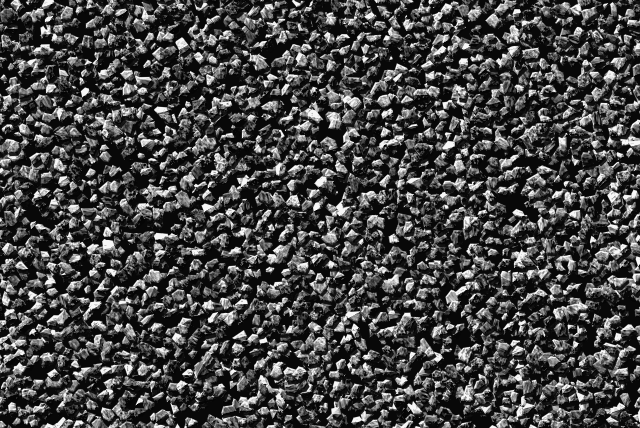
This texture is drawn by a Shadertoy shader. Its source:

```glsl
const vec2 LIGHT = vec2(-0.5, 0.866);

float hash(vec2 p) {
    return fract(sin(dot(p, vec2(127.1, 311.7))) * 43758.5453);
}

float noise(vec2 p) {
    vec2 i = floor(p), f = fract(p);
    f = f * f * (3.0 - 2.0 * f);
    return mix(mix(hash(i), hash(i + vec2(1, 0)), f.x),
               mix(hash(i + vec2(0, 1)), hash(i + vec2(1, 1)), f.x), f.y);
}

vec2 heading(float angle) {
    return vec2(cos(angle), sin(angle));
}

// Angular stone: x is the signed distance, yz the outward direction of the nearest edge
vec3 chip(vec2 q, vec2 seed) {
    vec2 axis = heading(6.283 * hash(seed + 3.1));
    float size = mix(0.75, 1.15, hash(seed + 5.7));
    float stretch = 0.26 * hash(seed + 8.3);
    vec3 nearest = vec3(-9.0, 0.0, 0.0);
    for (int i = 0; i < 6; i++) {
        float k = float(i);
        vec2 dir = heading(1.0472 * k + 0.8 * hash(seed + k * 1.37));
        float reach = size * mix(0.2, 0.42, hash(seed + k * 2.71 + 0.4))
                    + stretch * abs(dot(dir, axis));
        float d = dot(q, dir) - reach;
        if (d > nearest.x) nearest = vec3(d, dir);
    }
    return nearest;
}

// Brightness of a stone from its tilted facets, bevelled rim and rough grain
float shade(vec2 q, vec3 edge, vec2 seed) {
    vec2 fold = heading(6.283 * hash(seed + 11.9));
    float side = smoothstep(-0.04, 0.04, dot(q, fold) - 0.24 * (hash(seed + 13.3) - 0.5));
    vec2 slope = 0.5 * heading(6.283 * hash(seed + 17.1)) * hash(seed + 19.7);
    slope += fold * (side - 0.5) * 0.8;
    slope += edge.yz * smoothstep(-0.16, -0.04, edge.x) * 0.65;

    float tone = mix(0.45, 1.1, hash(seed + 23.9));
    float lit = tone * (0.58 + 0.75 * dot(slope, LIGHT));

    // Grain drawn out along the fold, so that some stones look layered
    vec2 along = vec2(dot(q, fold), dot(q, vec2(-fold.y, fold.x)));
    along.y *= mix(0.35, 1.0, hash(seed + 29.3));
    float grain = 0.6 * noise(along * 7.0 + seed * 3.7) + 0.4 * noise(along * 14.0 + seed * 5.3);
    return clamp(lit + (grain - 0.5) * mix(0.5, 1.3, hash(seed + 31.7)), 0.02, 0.97);
}

void mainImage(out vec4 fragColor, in vec2 fragCoord) {
    float rows = 32.0;
    vec2 p = fragCoord / iResolution.y * rows;
    float blur = 0.7 * rows / iResolution.y;
    float value = 0.03;

    // Pile the stones from the bottom layer up, each one shading those below
    for (int layer = 0; layer < 3; layer++) {
        vec2 shifted = p + float(layer) * vec2(17.37, 9.61);
        vec2 cell = floor(shifted);
        for (int y = -1; y <= 1; y++)
        for (int x = -1; x <= 1; x++) {
            vec2 id = cell + vec2(x, y);
            vec2 seed = id + float(layer) * 71.3;
            if (hash(seed + 37.7) > 0.78) continue;

            vec2 jitter = 0.1 + 0.8 * vec2(hash(seed + 41.1), hash(seed + 43.9));
            vec2 q = shifted - id - jitter;
            if (dot(q, q) > 1.6) continue;

            float shadow = 1.0 - smoothstep(-0.03, 0.07, chip(q + LIGHT * 0.23, seed).x);
            value = mix(value, 0.03, 0.92 * shadow);

            vec3 edge = chip(q, seed);
            if (edge.x < blur)
                value = mix(value, shade(q, edge, seed), 1.0 - smoothstep(-blur, blur, edge.x));
        }
    }
    fragColor = vec4(vec3(value), 1.0);
}
```
